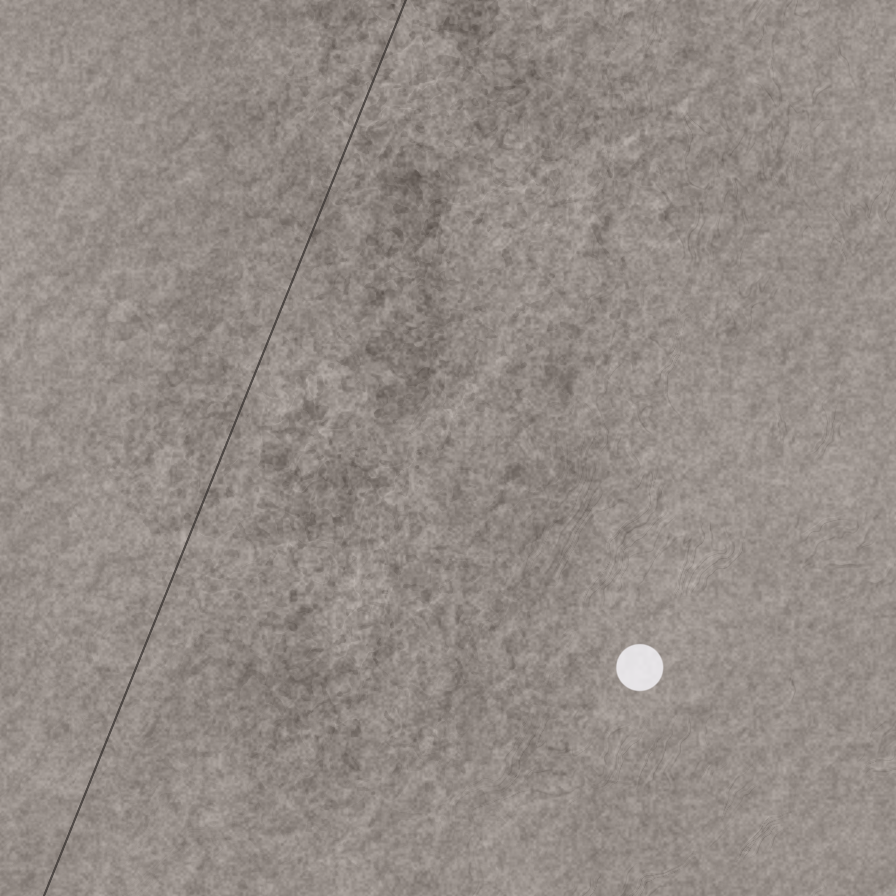
A Shadertoy shader for this texture:

```glsl
float hash(vec2 cell) {
    vec3 h = fract(vec3(cell.xyx) * 0.1031);
    h += dot(h, h.yzx + 33.33);
    return fract((h.x + h.y) * h.z);
}

float noise(vec2 p) {
    vec2 cell = floor(p), f = fract(p);
    f = f * f * (3.0 - 2.0 * f);
    float low = mix(hash(cell), hash(cell + vec2(1, 0)), f.x);
    float high = mix(hash(cell + vec2(0, 1)), hash(cell + vec2(1, 1)), f.x);
    return mix(low, high, f.y);
}

float fbm(vec2 p) {
    float sum = 0.0, weight = 0.5;
    for (int i = 0; i < 5; i++) {
        sum += weight * noise(p);
        p = mat2(0.8, 0.6, -0.6, 0.8) * p * 2.03 + 17.3;
        weight *= 0.5;
    }
    return sum / 0.97;
}

vec2 warp(vec2 p, float scale, float amount) {
    vec2 shift = vec2(fbm(p * scale + 3.7), fbm(p * scale + 41.2));
    return p + amount * (shift - 0.5);
}

float segmentDistance(vec2 p, vec2 a, vec2 b) {
    vec2 along = b - a;
    float t = clamp(dot(p - a, along) / dot(along, along), 0.0, 1.0);
    return length(p - a - along * t);
}

// Thin contour line where the noise field crosses a level
float crease(float field, float level, float width) {
    return 1.0 - smoothstep(0.0, width, abs(field - level));
}

// Slanted light and shade on a bumpy surface
float relief(vec2 p, vec2 lightStep) {
    return fbm(p + lightStep) - fbm(p - lightStep);
}

// Coordinates that follow the bedding: upright above, leaning right below
vec2 bedding(vec2 p) {
    float bend = min(p.y - 0.6, 0.0);
    return vec2(p.x + 0.9 * bend * bend, p.y);
}

float stoneTone(vec2 p) {
    vec2 warped = warp(p, 7.0, 0.13);
    vec2 fineWarped = warp(p, 26.0, 0.03);

    // Dark rough band down the middle, calm stone at the sides
    float axis = 0.36 + 0.17 * p.y;
    float offAxis = (p.x - axis + 0.25 * (fbm(p * 4.0) - 0.5)) / 0.30;
    float rough = exp(-offAxis * offAxis) * smoothstep(-0.2, 0.35, p.y);
    float rightSide = smoothstep(0.5, 0.75, p.x + 0.2 * (0.5 - p.y));
    float tone = 0.020 - 0.050 * rough;

    // Broad clouds and upright bands
    vec2 bed = bedding(warped);
    tone += 0.07 * (fbm(warped * 4.0) - 0.5);
    tone += 0.03 * (noise(bed * vec2(14.0, 2.5)) - 0.5);

    // Pale crust and dark hollows with ragged edges
    float patches = fbm(fineWarped * vec2(13.0, 9.0) + 9.0);
    patches += 0.16 * (fbm(fineWarped * 75.0) - 0.5);
    float crust = smoothstep(0.53, 0.565, patches);
    float hollow = 1.0 - smoothstep(0.35, 0.385, patches);
    tone += rough * (0.040 * crust - 0.040 * hollow);

    // Curled ridges, small bumps and pits
    tone += mix(0.08, 0.12, rough) * relief(fineWarped * 42.0, vec2(-0.2, 0.2));
    tone += mix(0.06, 0.10, rough) * relief(fineWarped * 95.0, vec2(-0.25, 0.25));
    float pits = smoothstep(0.64, 0.76, noise(fineWarped * 130.0));
    tone -= (0.012 + 0.045 * rough) * pits;

    // Bundles of broken creases, each with a pale lip
    vec2 creaseAt = bed * vec2(11.0, 3.5);
    float field = fbm(creaseAt);
    float lip = fbm(creaseAt + vec2(0.045, -0.015));
    float broken = smoothstep(0.40, 0.56, fbm(p * 13.0 + 60.0));
    float lines = 0.0;
    for (int i = 0; i < 5; i++) {
        float level = 0.34 + 0.08 * float(i);
        lines += crease(field, level, 0.011) - 0.6 * crease(lip, level, 0.014);
    }
    tone -= 0.05 * broken * mix(0.3, 1.0, rightSide) * lines;

    // Pale curls in the rough band
    float curlField = fbm(warped * 12.0 + 30.0);
    float curls = crease(curlField, 0.45, 0.018) + crease(curlField, 0.58, 0.018);
    tone += 0.04 * curls * rough * smoothstep(0.42, 0.56, fbm(p * 8.0 + 80.0));

    // Fine grain
    float grain = 0.075 * (noise(p * 190.0) - 0.5) + 0.10 * (noise(p * 330.0 + 5.0) - 0.5);
    return tone + grain * mix(0.75, 1.0, rough);
}

void mainImage(out vec4 fragColor, in vec2 fragCoord) {
    vec2 p = fragCoord / iResolution.xy;
    float pixel = 1.0 / iResolution.y;

    vec3 stone = vec3(0.577, 0.545, 0.524);
    vec3 jointColor = vec3(0.24, 0.22, 0.21);
    vec3 discColor = vec3(0.90, 0.89, 0.90);
    vec3 color = stone + stoneTone(p);

    // Pale mineral vein
    vec2 veinAt = warp(p, 12.0, 0.07);
    float vein = segmentDistance(veinAt, vec2(0.46, 0.73), vec2(0.78, 0.90));
    color += 0.06 * (1.0 - smoothstep(0.001, 0.007, vein)) * (0.4 + noise(p * 30.0));

    // Straight dark joint
    float joint = segmentDistance(p, vec2(0.457, 1.01), vec2(0.045, -0.01));
    float jointMask = 1.0 - smoothstep(0.0012 - 0.5 * pixel, 0.0012 + 0.5 * pixel, joint);
    color = mix(color, jointColor, 0.8 * jointMask);

    // White disc
    float disc = length(p - vec2(0.714, 0.255)) - 0.0262;
    vec3 discShade = discColor + 0.02 * (noise(p * 200.0) - 0.5);
    color = mix(color, discShade, 1.0 - smoothstep(-pixel, pixel, disc));

    fragColor = vec4(color, 1.0);
}
```
